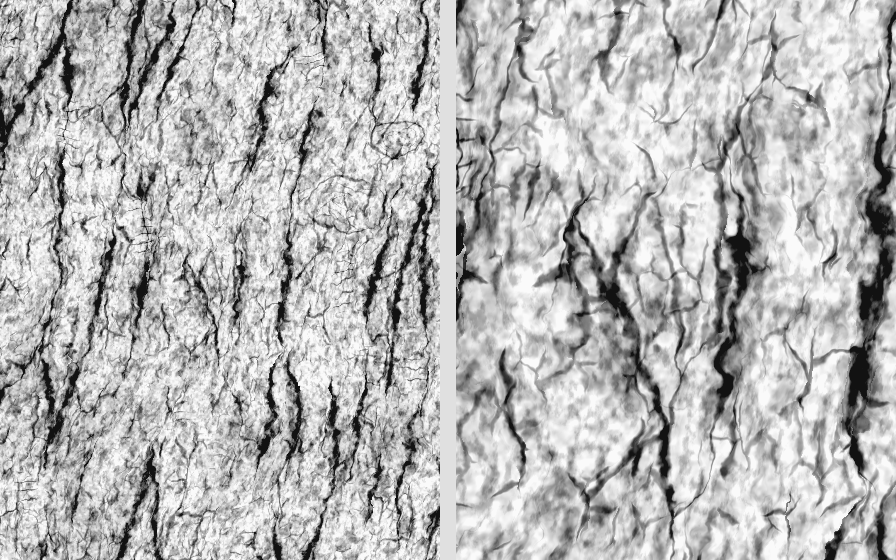
Left: the whole. Right: its middle third, enlarged.
Give the GLSL for this texture, as a Shadertoy shader.

```glsl
vec2 hash2(vec2 p) {
    vec3 q = fract(p.xyx * vec3(0.1031, 0.1030, 0.0973));
    q += dot(q, q.yzx + 33.33);
    return fract((q.xx + q.yz) * q.zy);
}

float noise(vec2 p) {
    vec2 i = floor(p), f = fract(p);
    f = f * f * (3.0 - 2.0 * f);
    return mix(mix(hash2(i).x, hash2(i + vec2(1, 0)).x, f.x),
               mix(hash2(i + vec2(0, 1)).x, hash2(i + 1.0).x, f.x), f.y);
}

float fbm(vec2 p) {
    float sum = 0.0, amp = 0.53;
    for (int i = 0; i < 4; i++) {
        sum += amp * noise(p);
        p = mat2(1.95, 0.2, -0.2, 1.95) * p + 7.3;
        amp *= 0.5;
    }
    return sum;
}

// Stretched cells: border distance in canvas units, border uprightness, cell id
vec3 cells(vec2 p, vec2 stretch) {
    vec2 q = p * stretch, nearest = vec2(9), second = vec2(9), id = vec2(0);
    for (int j = -1; j <= 1; j++)
    for (int i = -1; i <= 1; i++) {
        vec2 c = floor(q) + vec2(i, j);
        vec2 r = c + hash2(c) - q;
        if (dot(r, r) < dot(nearest, nearest)) {
            second = nearest;
            nearest = r;
            id = c;
        } else if (dot(r, r) < dot(second, second)) second = r;
    }
    vec2 across = (second - nearest) * stretch;
    float len = length(across);
    float border = (dot(second, second) - dot(nearest, nearest)) / (2.0 * len);
    return vec3(border, abs(across.x) / len, hash2(id + 5.0).y);
}

float relief(vec2 p) {
    return 0.8 * fbm(p * vec2(36, 17)) + 0.5 * fbm(p * vec2(120, 70));
}

// Dark line of a given half width, softened by one pixel
float crack(float dist, float width) {
    float soft = 0.6 / iResolution.y;
    return (1.0 - smoothstep(width * 0.35 - soft, width + soft, dist))
         * smoothstep(0.0, 0.0015, width);
}

void mainImage(out vec4 fragColor, in vec2 fragCoord) {
    vec2 uv = fragCoord / iResolution.y;

    // Leaning grain with slow sway and ragged edges
    vec2 p = uv - vec2(0.14 * uv.y, 0.0);
    p.x += 0.009 * sin(uv.y * 9.0 + uv.x * 5.0) + 0.004 * sin(uv.y * 23.0 - uv.x * 14.0);
    vec2 ragged = p + 0.026 * (vec2(fbm(p * vec2(24, 16)), fbm(p * vec2(20, 16) + 31.0)) - 0.5)
                    + 0.012 * (vec2(fbm(p * 75.0), fbm(p * 75.0 + 17.0)) - 0.5);

    // Round knots and ladder-like scars
    float knot = 0.0, wrinkles = 0.0;
    for (int i = 0; i < 2; i++) {
        float k = float(i), radius = 0.062 - 0.024 * k;
        vec2 d = ragged + vec2(0.14 * uv.y, 0.0) - vec2(0.625, 0.635) - k * vec2(0.082, 0.118);
        float r = length(d * vec2(1.0, 1.15)) / radius;
        float inside = 1.0 - smoothstep(0.85, 1.1, r);
        knot = max(knot, inside);
        float ring = abs(fract(r * 3.5 + noise(d * 40.0)) - 0.5);
        wrinkles += 0.7 * inside * smoothstep(0.36, 0.5, ring) * noise(uv * 45.0);
        wrinkles += 0.9 * crack(abs(r - 1.0) * radius, 0.005 * noise(uv * 24.0 + k));
    }
    for (int i = 0; i < 9; i++) {
        vec2 spot = fract(vec2(0.618, 0.382) * float(i) * vec2(1.0, 1.9) + vec2(0.08, 0.14));
        vec2 d = ragged + vec2(0.14 * uv.y, 0.0) - spot * vec2(0.79, 1.0);
        float inside = 1.0 - smoothstep(0.7, 1.1, length(d / vec2(0.027, 0.062)));
        knot = max(knot, 0.8 * inside);
        float rung = abs(fract(d.y * 55.0 + 1.5 * noise(uv * 22.0)) - 0.5);
        wrinkles += inside * smoothstep(0.38, 0.5, rung) * smoothstep(0.25, 0.7, noise(uv * 38.0));
    }

    // Deep fissures between long plates
    vec3 plate = cells(ragged, vec2(11, 2.1));
    float opening = smoothstep(0.15, 0.75, noise(p * vec2(17, 8) + 3.0))
                  * smoothstep(0.5, 0.96, plate.y) * (1.0 - knot);
    float fissure = crack(plate.x, 0.0068 * opening);
    float hollow = exp(-plate.x / 0.011) * opening;

    // Flakes and hairline cracks
    vec3 flake = cells(ragged + 0.4, vec2(27, 10));
    vec3 chip = cells(ragged + 0.9, vec2(62, 34));
    float flakeGap = crack(flake.x, 0.0038 * smoothstep(0.42, 0.85, noise(p * vec2(40, 25))));
    float chipGap = crack(chip.x, 0.0022 * smoothstep(0.45, 0.8, noise(p * vec2(60, 45) + 9.0)));

    // Fibres, stains and grain
    float fibre = fbm(ragged * vec2(125, 58));
    float speckle = fbm(p * vec2(230, 140) + 5.0);
    float stain = fbm(p * vec2(11, 5) + 12.0);
    float grain = noise(uv * 330.0) + noise(uv * 210.0 + 40.0) - 1.0;
    float slope = relief(ragged) - relief(ragged + vec2(-0.0032, 0.0036));

    float dark = 0.01 + 0.32 * smoothstep(0.42, 0.85, fibre);
    dark += 0.20 * smoothstep(0.48, 0.80, speckle);
    dark += 0.15 * smoothstep(0.45, 0.75, stain) * (0.2 + 1.4 * fibre) * (1.0 - 0.7 * knot);
    dark += 0.04 * (flake.z - 0.5) + 0.04 * (chip.z - 0.5);
    dark += 0.75 * hollow * smoothstep(0.2, 0.8, 0.5 * (fibre + speckle));
    dark -= 0.34 * clamp(slope, -0.5, 0.25);
    dark += 0.45 * flakeGap + 0.30 * chipGap + 0.45 * wrinkles;
    dark += 0.62 * fissure * (0.3 + 0.7 * fibre + 0.5 * speckle);
    dark += 0.13 * grain * (0.6 + fibre);

    fragColor = vec4(vec3(clamp(0.97 - dark, 0.07, 0.98)), 1.0);
}
```
